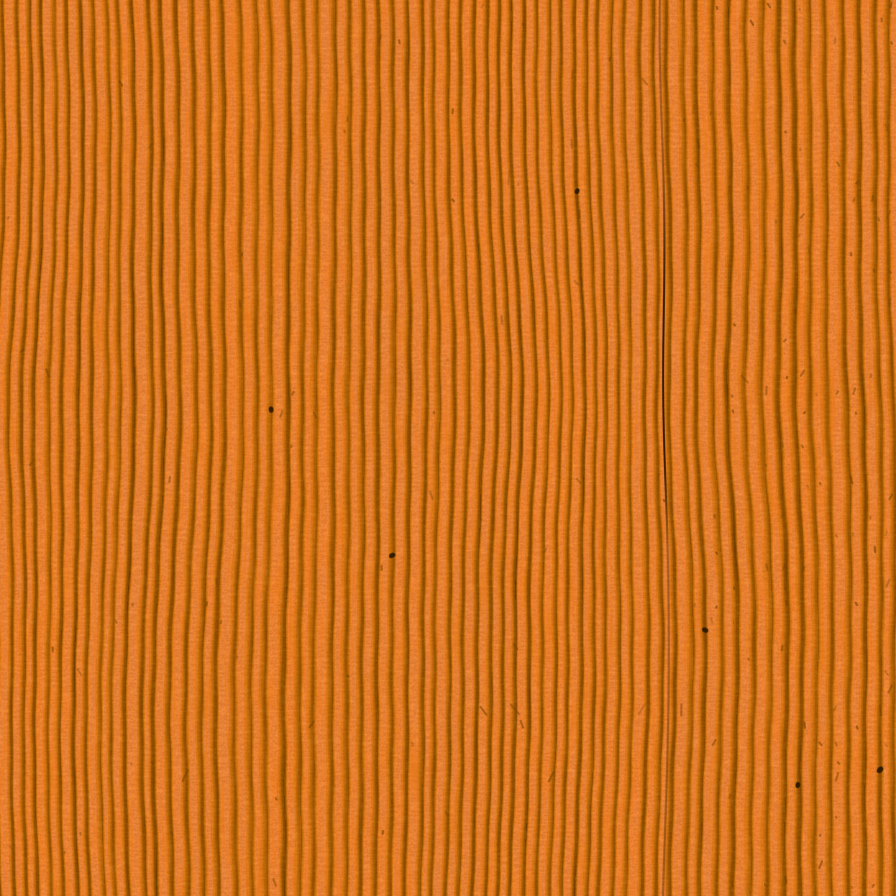
Reproduce this texture procedurally as a WebGL 1 fragment shader.

```glsl
precision highp float;
// Orange softwood board with fine vertical growth rings, scratches, worm holes and a crack.
uniform vec2 u_resolution;

const float TAU = 6.2831853;
const vec3 PALE = vec3(0.90, 0.51, 0.225);
const vec3 VIVID = vec3(0.95, 0.50, 0.15);
const vec3 OCHRE = vec3(0.87, 0.475, 0.10);
const vec3 BROWN = vec3(0.76, 0.42, 0.055);
const vec3 UMBER = vec3(0.57, 0.31, 0.0);
const vec3 SOOT = vec3(0.16, 0.09, 0.0);

float hash(vec2 p) {
  return fract(sin(dot(p, vec2(127.1, 311.7))) * 43758.545);
}

vec2 hash2(vec2 p) {
  return vec2(hash(p), hash(p + 57.3));
}

// Cellular noise: distance to the nearest scattered point.
float cellular(vec2 p) {
  vec2 cell = floor(p);
  float nearest = 2.0;
  for (int j = -1; j <= 1; j++) {
    for (int i = -1; i <= 1; i++) {
      vec2 c = cell + vec2(float(i), float(j));
      vec2 d = c + hash2(c) - p;
      nearest = min(nearest, dot(d, d));
    }
  }
  return sqrt(nearest);
}

// Slow sideways drift of the grain, with a stronger bulge near mid height.
float bend(vec2 p) {
  float drift = 0.004 * sin(5.0 * p.y + 4.0 * p.x) + 0.0015 * sin(14.0 * p.y - 7.0 * p.x);
  float h = (p.y - 0.55) / 0.13;
  return drift + 0.006 * exp(-h * h) * sin(15.0 * p.x + 2.0);
}

// Ring count from the left side; rings crowd together in some zones.
float ringCoord(float x) {
  return 63.0 * x + 0.75 * sin(11.0 * (x - 0.02));
}

float ringEdge(float i) {
  return i + 0.26 * (hash(vec2(i, 3.0)) - 0.5);
}

// Darkness of the late wood: slow rise on the left, quicker fall on the right.
float ringShade(float u, float y) {
  float i = floor(u + 0.5);
  i -= step(u, ringEdge(i));
  float before = u - ringEdge(i);
  float after = ringEdge(i + 1.0) - u;
  float rise = smoothstep(0.5, 0.0, after) * mix(0.85, 1.1, hash(vec2(i + 1.0, 8.0)));
  float fall = smoothstep(0.24, 0.0, before) * mix(0.85, 1.1, hash(vec2(i, 8.0)));
  return max(rise, fall) * (0.95 + 0.07 * sin(9.0 * y + 2.4 * i));
}

// Short faint scratches, at most one per grid cell.
float scratches(vec2 p, float scale, float density, float px) {
  vec2 cell = floor(p * scale);
  vec2 rnd = hash2(cell + scale);
  vec2 d = fract(p * scale) - mix(vec2(0.32), vec2(0.68), rnd);
  float angle = (hash(cell + 9.1) - 0.5) * 1.6;
  vec2 axis = vec2(sin(angle), cos(angle));
  float halfLength = mix(0.03, 0.24, rnd.y * rnd.y);
  d -= axis * clamp(dot(d, axis), -halfLength, halfLength);
  float mark = 1.0 - smoothstep(0.0002, 0.001 + px, length(d) / scale);
  return mark * step(hash(cell + 21.7), density) * mix(0.4, 1.0, rnd.x);
}

// Small slightly uneven holes, at most one per grid cell.
float holes(vec2 p, float scale, float px) {
  vec2 cell = floor(p * scale);
  vec2 rnd = hash2(cell + 4.0);
  vec2 d = (fract(p * scale) - mix(vec2(0.2), vec2(0.8), rnd)) / scale;
  float wobble = 1.0 + 0.15 * sin(2.0 * atan(d.y, d.x + 0.00001) + TAU * rnd.x);
  float radius = mix(0.0022, 0.0038, rnd.y) * wobble;
  float worn = step(0.55, cell.x / scale) * step(cell.y / scale, 0.55);
  float present = step(hash(cell + 33.0), mix(0.015, 0.2, worn));
  return present * (1.0 - smoothstep(radius - px, radius + px, length(d)));
}

void main() {
  vec2 p = gl_FragCoord.xy / u_resolution;
  float px = 1.0 / u_resolution.y;
  vec2 q = vec2(p.x + bend(p), p.y);

  // Surface texture
  float speckle = cellular(p * 350.0) - 0.48;
  float weave = cellular(p * vec2(80.0, 300.0)) - 0.48;
  float fibre = cellular(q * vec2(230.0, 14.0)) - 0.48;

  // Growth rings
  float u = ringCoord(q.x) + 0.03 * sin(65.0 * p.y + 40.0 * p.x);
  float shade = ringShade(u, p.y) + 0.2 * fibre + 0.12 * speckle + 0.06 * weave;
  float tone = 0.36 + 0.12 * sin(21.0 * q.x + 3.0 * p.y) + 0.12 * sin(47.0 * q.x - 5.0 * p.y);
  vec3 color = mix(PALE, VIVID, clamp(tone + 1.1 * fibre + 0.6 * speckle, 0.0, 1.0));
  color = mix(color, OCHRE, smoothstep(0.0, 0.17, shade));
  color = mix(color, BROWN, smoothstep(0.22, 0.56, shade));
  color = mix(color, UMBER, smoothstep(0.5, 0.96, shade));
  color = mix(color, UMBER * 0.75, smoothstep(0.96, 1.2, shade));
  color += 0.07 * speckle + 0.06 * weave;

  // Wear, heaviest on the right
  float wear = smoothstep(0.7, 0.95, p.x);
  float marks = scratches(p, 27.0, mix(0.04, 0.18, wear), px);
  marks = max(marks, scratches(p + 0.37, 51.0, mix(0.02, 0.16, wear), px));
  color = mix(color, UMBER * 0.8, 0.65 * marks);
  float offset = abs(q.x - 0.742 - 0.0008 * sin(17.0 * p.y));
  float depth = mix(0.35, 0.95, smoothstep(0.38, 0.5, p.y) * smoothstep(0.85, 0.65, p.y));
  color = mix(color, SOOT, depth * (1.0 - smoothstep(0.0003, 0.001 + px, offset)));
  color = mix(color, SOOT, 0.92 * holes(p, 12.0, px));

  gl_FragColor = vec4(clamp(color, 0.0, 1.0), 1.0);
}
```
